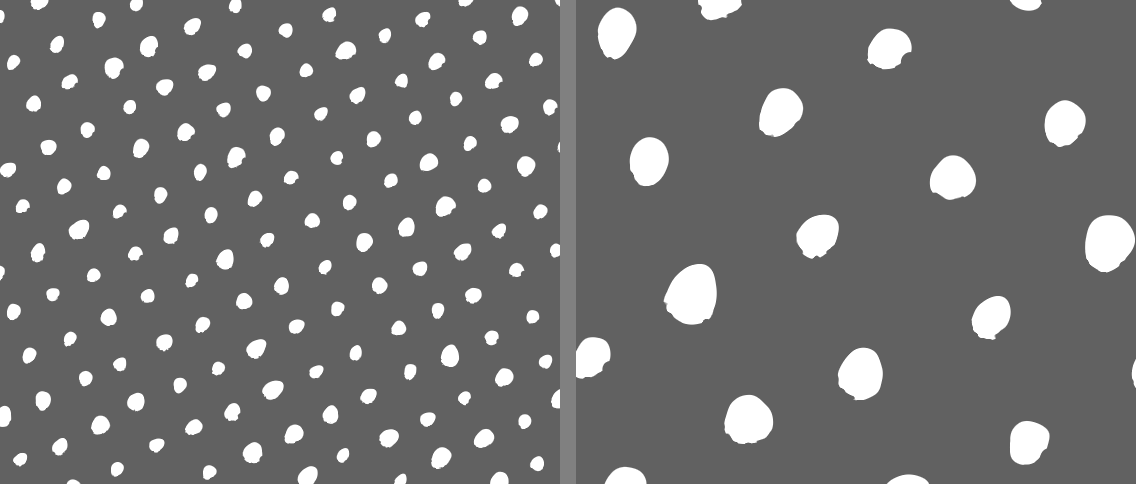
Left, the full canvas; right, a detail of the centre.
This pattern is drawn by a Shadertoy shader. Its source:

```glsl
// Hand-painted white dabs on a flat dark grey ground.
// A slanted lattice places the dabs with a little jitter; each one is a tilted
// egg with its own size, a bite in some flanks and a frayed, dry-brush underside.

// All lengths are fractions of the canvas height.
const vec3  GROUND = vec3(0.38);
const vec3  PAINT  = vec3(1.0);
const vec2  STEP_ALONG = vec2(0.0831, 0.0400);   // lattice step, rising to the right
const vec2  STEP_DOWN  = vec2(0.0317, -0.0887);  // lattice step, falling steeply
const vec2  ORIGIN = vec2(0.065, 0.785);
const float JITTER = 0.007;
const float RADIUS_MIN = 0.0137;
const float RADIUS_MAX = 0.0210;
const float STRETCH_MIN = 1.06;
const float STRETCH_MAX = 1.42;
const float TILT = 0.98;           // mean direction of the long axis, radians
const float TILT_SPREAD = 0.9;
const float EGG = 0.16;            // narrowing towards one end
const float WOBBLE = 0.0010;
const float FRAY = 0.0045;
const float FRAY_SCALE = 240.0;
const float BITE_SHARE = 0.35;

float hash(vec2 p) {
    return fract(sin(dot(p, vec2(127.1, 311.7))) * 43758.5);
}

float noise(vec2 p) {
    vec2 i = floor(p), f = fract(p);
    f = f * f * (3.0 - 2.0 * f);
    return mix(mix(hash(i), hash(i + vec2(1, 0)), f.x),
               mix(hash(i + vec2(0, 1)), hash(i + vec2(1, 1)), f.x), f.y);
}

mat2 rotation(float angle) {
    float c = cos(angle), s = sin(angle);
    return mat2(c, s, -s, c);
}

// Approximate signed distance to an ellipse.
float ellipseDistance(vec2 p, vec2 radii) {
    float k = length(p / radii);
    return k * (k - 1.0) / max(length(p / (radii * radii)), 0.001);
}

// Signed distance to the dab of one lattice cell; p is relative to its centre.
float dabDistance(vec2 p, vec2 cell) {
    float sizePick = hash(cell + 3.7);
    float radius = mix(RADIUS_MIN, RADIUS_MAX, sizePick * sizePick);
    float stretch = sqrt(mix(STRETCH_MIN, STRETCH_MAX, hash(cell + 11.3)));
    float angle = TILT + TILT_SPREAD * (hash(cell + 19.1) - 0.5);

    // Tilted egg
    vec2 q = p * rotation(-angle);
    q = vec2(dot(p, vec2(cos(angle), sin(angle))),
             dot(p, vec2(-sin(angle), cos(angle))));
    float blunt = sign(hash(cell + 23.9) - 0.5);
    q.y *= 1.0 + EGG * blunt * clamp(q.x / radius, -1.0, 1.0);
    float d = ellipseDistance(q, radius * vec2(stretch, 1.0 / stretch));

    // Uneven outline
    vec2 seed = cell * 17.3;
    d += WOBBLE * (2.0 * noise(p * 90.0 + seed) - 1.0);

    // Bite out of the lower right flank
    if (hash(cell + 31.7) < BITE_SHARE) {
        vec2 bite = radius * vec2(1.05, -0.85 + 0.5 * hash(cell + 37.1));
        d = max(d, 0.42 * radius - length(p - bite));
    }

    // Frayed underside
    float underside = 1.0 - smoothstep(-0.85, 0.1, (p.y + 0.3 * p.x) / radius);
    float bristle = noise(p * FRAY_SCALE + seed);
    return d + FRAY * underside * max(bristle - 0.45, 0.0);
}

void mainImage(out vec4 fragColor, in vec2 fragCoord) {
    vec2 uv = fragCoord / iResolution.y;
    mat2 lattice = mat2(STEP_ALONG, STEP_DOWN);
    vec2 nearest = round(inverse(lattice) * (uv - ORIGIN));

    // Nearest dab among the neighbouring cells
    float d = 1.0;
    for (int j = -1; j <= 1; j++)
    for (int i = -1; i <= 1; i++) {
        vec2 cell = nearest + vec2(i, j);
        vec2 shift = vec2(hash(cell + 41.3), hash(cell + 47.9)) * 2.0 - 1.0;
        vec2 centre = ORIGIN + lattice * cell + JITTER * shift;
        d = min(d, dabDistance(uv - centre, cell));
    }

    // One-pixel smooth edge
    float coverage = clamp(0.5 - d * iResolution.y, 0.0, 1.0);
    fragColor = vec4(mix(GROUND, PAINT, coverage), 1.0);
}
```
